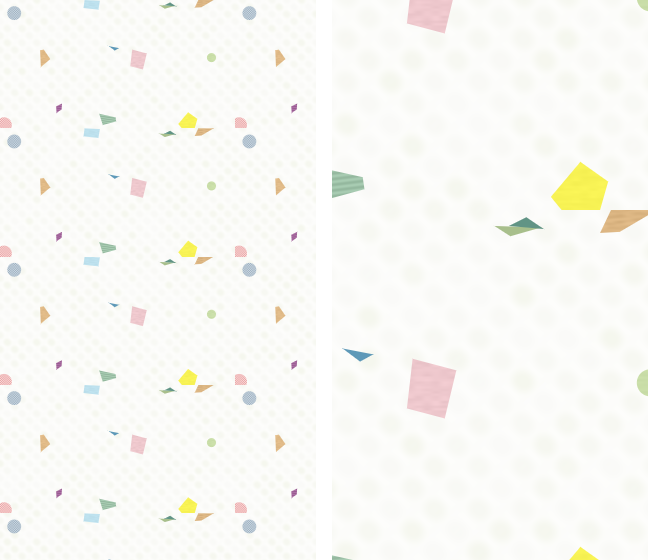
Left, the full canvas; right, a detail of the centre.
A Shadertoy shader for this pattern:

```glsl
// Scattered paper-cut confetti on an off-white ground with a faint diagonal check.
// One tile of convex polygons and discs repeats by mod; each piece is a distance
// function filled with a flat colour and a fine printed texture.

float hash(vec2 p) {
    return fract(sin(dot(p, vec2(127.1, 311.7))) * 4375.85);
}

float noise(vec2 p) {
    vec2 i = floor(p), f = fract(p);
    f = f * f * (3.0 - 2.0 * f);
    return mix(mix(hash(i), hash(i + vec2(1, 0)), f.x),
               mix(hash(i + vec2(0, 1)), hash(i + vec2(1, 1)), f.x), f.y);
}

// Signed distance to the line a-b; negative on the inner side of a clockwise outline
float edge(vec2 p, vec2 a, vec2 b) {
    vec2 e = b - a, q = p - a;
    return (e.y * q.x - e.x * q.y) / length(e);
}

float triangle(vec2 p, vec2 a, vec2 b, vec2 c) {
    return max(edge(p, a, b), max(edge(p, b, c), edge(p, c, a)));
}

float quad(vec2 p, vec2 a, vec2 b, vec2 c, vec2 d) {
    return max(max(edge(p, a, b), edge(p, b, c)), max(edge(p, c, d), edge(p, d, a)));
}

float disc(vec2 p, vec2 centre, float radius) {
    return length(p - centre) - radius;
}

// Lay a piece of colour over the ground with a one-pixel soft edge
void paint(inout vec3 col, float d, vec3 ink, float pixel) {
    col = mix(col, ink, clamp(0.5 - d / pixel, 0.0, 1.0));
}

// Pale blurred dots on a diagonal lattice, uneven from dot to dot
vec3 ground(vec2 p) {
    vec2 g = p / vec2(20.16, 19.56);
    vec2 lattice = vec2(g.x + g.y, g.x - g.y);
    vec2 f = fract(lattice) - 0.5;
    float dots = smoothstep(0.55, 0.12, length(f));
    float bands = 0.5 + 0.5 * cos(6.2832 * lattice.x);
    float tint = hash(floor(lattice));
    vec3 shade = mix(vec3(0.022, 0.022, 0.024), vec3(0.030, 0.024, 0.050), tint);
    return vec3(0.994, 0.994, 0.988) - shade * (dots * (0.6 + 0.5 * tint) + 0.2 * bands);
}

void mainImage(out vec4 fragColor, in vec2 fragCoord) {
    // The canvas is 768 units high, measured downward from the top left
    float pixel = 768.0 / iResolution.y;
    vec2 uv = vec2(fragCoord.x, iResolution.y - fragCoord.y) * pixel;
    vec2 p = mod(uv, vec2(322.5, 176.0));
    vec3 col = ground(uv);

    // Printed textures: cross-hatch, dots, stripes and dry brush
    float hatch = 0.5 + 0.25 * (sin((p.x + p.y) * 2.0) + sin((p.x - p.y) * 2.0));
    float spots = 0.5 + 0.5 * sin(p.x * 2.1) * sin(p.y * 2.1);
    float stripes = 0.5 + 0.5 * sin(p.y * 2.4 + p.x * 0.3);
    float brush = noise(p * vec2(0.25, 0.9)) - 0.5;

    // Discs and the half dome cut by the tile seam
    paint(col, disc(p, vec2(19.5, 18), 9.5),
          mix(vec3(0.62, 0.69, 0.76), vec3(0.80, 0.85, 0.88), hatch), pixel);
    paint(col, disc(p, vec2(290, 79), 6.2), vec3(0.79, 0.87, 0.66) + 0.03 * brush, pixel);
    paint(col, disc(p, vec2(5.5, 171.5), 10.7),
          mix(vec3(0.92, 0.64, 0.65), vec3(0.97, 0.86, 0.85), spots), pixel);

    // Orange shards
    vec3 orange = vec3(0.88, 0.73, 0.53) + 0.05 * brush;
    paint(col, quad(p, vec2(55, 69), vec2(60, 68), vec2(69, 81), vec2(56, 92)), orange, pixel);
    paint(col, quad(p, vec2(272, 0), vec2(293, 0), vec2(276, 10), vec2(267, 10.5)),
          orange - 0.03 * stripes, pixel);

    // Pink and purple pieces
    paint(col, quad(p, vec2(181.3, 68), vec2(201.3, 73.3), vec2(196, 95.3), vec2(178.7, 90.7)),
          vec3(0.93, 0.78, 0.80) + 0.05 * brush, pixel);
    paint(col, quad(p, vec2(77, 146), vec2(85, 142), vec2(84.5, 150), vec2(77.5, 155)),
          vec3(0.64, 0.40, 0.61) + 0.08 * (stripes - 0.5), pixel);

    // Blue pieces
    paint(col, triangle(p, vec2(149.3, 63.3), vec2(163.3, 66), vec2(157.3, 69.3)),
          vec3(0.37, 0.60, 0.72), pixel);
    paint(col, quad(p, vec2(116, 0), vec2(137, 1), vec2(135, 13.3), vec2(114.5, 11)),
          vec3(0.74, 0.88, 0.93) + 0.03 * brush, pixel);

    // Green pieces
    paint(col, quad(p, vec2(136, 156), vec2(158.5, 161), vec2(159.3, 166.5), vec2(141, 171.5)),
          vec3(0.62, 0.76, 0.66) + 0.08 * (stripes - 0.5), pixel);
    paint(col, triangle(p, vec2(218.7, 7.3), vec2(240, 8), vec2(226, 12)),
          vec3(0.66, 0.75, 0.55), pixel);
    paint(col, triangle(p, vec2(225.3, 7.3), vec2(233.3, 3.3), vec2(241.3, 8.7)),
          vec3(0.38, 0.58, 0.52), pixel);

    // Yellow five-sided piece
    float yellow = quad(p, vec2(258, 154), vec2(270.7, 163), vec2(267, 176), vec2(249, 175.5));
    yellow = max(max(edge(p, vec2(258, 154), vec2(270.7, 163)), edge(p, vec2(270.7, 163), vec2(267, 176))),
                 max(edge(p, vec2(249, 175.5), vec2(244.5, 170)), edge(p, vec2(244.5, 170), vec2(258, 154))));
    paint(col, yellow, vec3(0.97, 0.95, 0.33) + 0.03 * brush, pixel);

    fragColor = vec4(col, 1.0);
}
```
